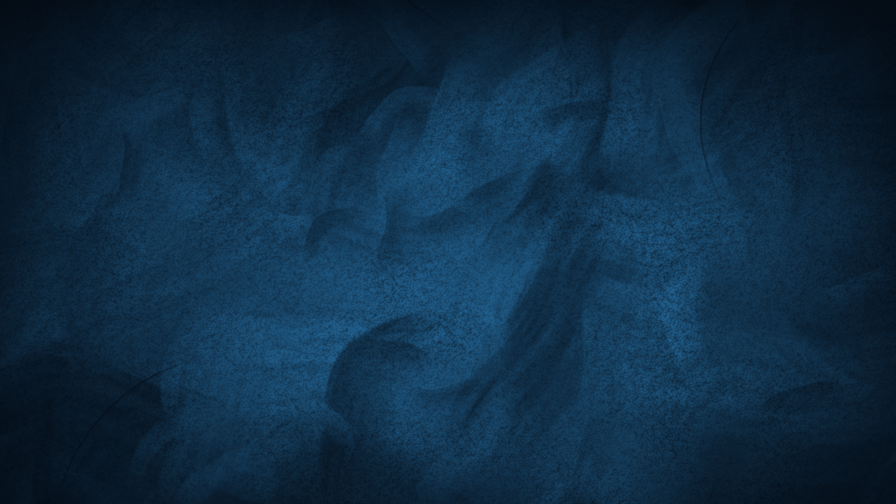
Reproduce this texture procedurally as a WebGL 2 fragment shader.

```glsl
#version 300 es
precision highp float;
// Dark blue painted wall: overlapping curved brush strokes, fine grain and a vignette.

uniform vec2 u_resolution;
out vec4 outColor;

const vec3 DEEP_NAVY = vec3(0.008, 0.030, 0.060);
const vec3 STEEL_BLUE = vec3(0.110, 0.322, 0.480);

float hash(vec2 p) {
  vec3 q = fract(p.xyx * vec3(0.1031, 0.1030, 0.0973));
  q += dot(q, q.yzx + 33.33);
  return fract((q.x + q.y) * q.z);
}

vec2 hash2(vec2 p) {
  return vec2(hash(p), hash(p + 57.3));
}

mat2 rotation(float angle) {
  float c = cos(angle), s = sin(angle);
  return mat2(c, -s, s, c);
}

float valueNoise(vec2 p) {
  vec2 i = floor(p), f = fract(p);
  f = f * f * (3.0 - 2.0 * f);
  float low = mix(hash(i), hash(i + vec2(1, 0)), f.x);
  float high = mix(hash(i + vec2(0, 1)), hash(i + vec2(1, 1)), f.x);
  return mix(low, high, f.y);
}

// Distance to the nearest scattered point
float cellular(vec2 p) {
  vec2 i = floor(p), f = fract(p);
  float nearest = 2.0;
  for (int y = -1; y <= 1; y++)
    for (int x = -1; x <= 1; x++) {
      vec2 cell = vec2(x, y);
      nearest = min(nearest, length(cell + hash2(i + cell) - f));
    }
  return nearest;
}

// Broad drifting light and shade
float layeredSines(vec2 p) {
  float sum = 0.0, weight = 0.5;
  for (int i = 0; i < 4; i++) {
    p = rotation(0.9) * p + 0.35 * sin(p.yx * 1.7 + 1.3);
    sum += weight * sin(p.x) * sin(p.y + 0.8);
    p *= 1.8;
    weight *= 0.6;
  }
  return sum;
}

// One bent stroke: x = bristle streak, y = coverage with one crisp side
vec2 stroke(vec2 q, vec2 size, float bend, float seed) {
  q.y += bend * q.x * q.x / size.x;
  q.y += 0.1 * size.y * sin(q.x * 5.0 / size.x + seed * 40.0);
  float streak = 0.6 * valueNoise(vec2(q.x * 5.0, q.y * 50.0) + seed * 90.0)
               + 0.4 * valueNoise(vec2(q.x * 11.0, q.y * 120.0) + seed * 70.0);
  vec2 s = q / size;
  float ragged = 0.4 * (streak - 0.5);
  float crispSide = 1.0 - smoothstep(0.85, 1.0, s.y + ragged);
  float softSide = smoothstep(-1.0, 0.3, s.y + ragged);
  float ends = 1.0 - smoothstep(0.4, 1.0, abs(s.x) + ragged);
  return vec2(streak, crispSide * softSide * ends);
}

// Scatters strokes on a jittered grid and paints them over the tone
float paintLayer(float tone, vec2 p, float cellSize, float aspect, vec2 toneRange,
                 float density, float opacity, float seed) {
  vec2 home = floor(p / cellSize);
  for (int y = -1; y <= 1; y++)
    for (int x = -1; x <= 1; x++) {
      vec2 cell = home + vec2(x, y);
      vec2 key = cell + seed * 17.0 + 40.0;
      if (hash(key + 3.1) > density) continue;
      vec2 center = (cell + 0.25 + 0.5 * hash2(key)) * cellSize;
      float angle = mix(0.3, 1.4, center.y) + 2.2 * (hash(key + 11.7) - 0.5);
      vec2 size = cellSize * mix(0.65, 0.92, hash(key + 5.9)) * vec2(1.0, aspect);
      float bend = 0.8 * (hash(key + 8.3) - 0.35);
      vec2 mark = stroke(rotation(angle) * (p - center), size, bend, hash(key + 21.0));
      float paint = mix(toneRange.x, toneRange.y, hash(key + 29.0));
      paint += 0.4 * (mark.x - 0.5);
      tone = mix(tone, paint, mark.y * opacity);
    }
  return tone;
}

float vignette(vec2 uv) {
  vec2 d = 2.0 * (uv - vec2(0.5, 0.44));
  d *= d;
  return max(0.0, 1.0 - 0.72 * d.x) * max(0.0, 1.0 - 0.64 * d.y);
}

void main() {
  vec2 uv = gl_FragCoord.xy / u_resolution;
  vec2 p = gl_FragCoord.xy / u_resolution.y;

  // Strokes from broad to small, then a few thin dark scratches
  float tone = 0.78 + 0.4 * layeredSines(p * 4.0);
  tone = paintLayer(tone, p, 0.46, 0.48, vec2(0.32, 1.28), 1.0, 0.75, 1.0);
  tone = paintLayer(tone, p, 0.30, 0.40, vec2(0.34, 1.26), 0.8, 0.65, 2.0);
  tone = paintLayer(tone, p, 0.21, 0.30, vec2(0.36, 1.24), 0.6, 0.55, 5.0);
  tone = paintLayer(tone, p, 0.12, 0.32, vec2(0.4, 1.24), 0.35, 0.45, 3.0);
  tone = paintLayer(tone, p, 0.30, 0.014, vec2(0.2, 0.35), 0.08, 0.6, 4.0);

  // Stippled grain, patchy like dry paint
  float patches = 0.5 + 0.6 * valueNoise(p * 9.0);
  float grain = 0.48 - cellular(rotation(0.6) * p * vec2(185.0, 215.0));
  float speckle = valueNoise(rotation(0.4) * p * vec2(120.0, 160.0)) - 0.5;
  tone *= 1.0 + patches * (0.55 * grain + 0.32 * speckle);

  float light = clamp(1.04 * tone * vignette(uv), 0.0, 1.15);
  outColor = vec4(mix(DEEP_NAVY, STEEL_BLUE, light), 1.0);
}
```
